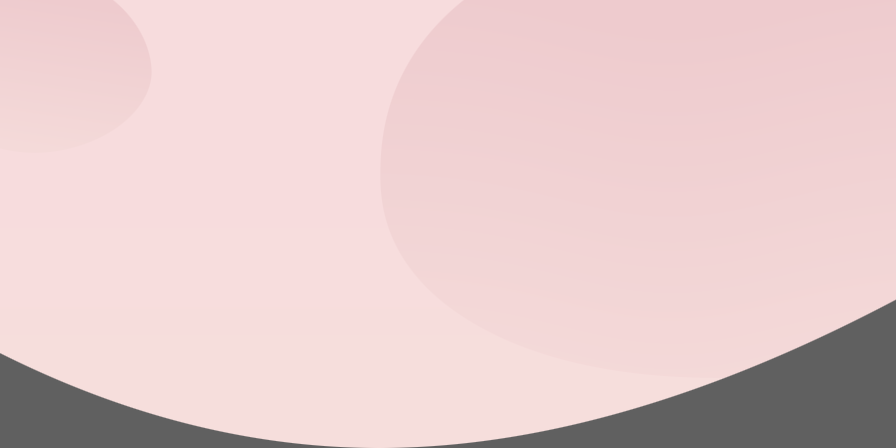
Write a Shadertoy shader that draws this background.

```glsl
// Pale pink panel with two soft gradient blobs and a curved lower edge over grey.
#define PANEL_TOP vec3(0.969, 0.863, 0.867)
#define PANEL_LOW vec3(0.965, 0.871, 0.863)
#define BLOB_DEEP vec3(0.933, 0.796, 0.808)
#define BLOB_PALE vec3(0.957, 0.855, 0.851)
#define GREY      vec3(0.376)
#define EDGE_LOW_X 0.846
#define EDGE_CURVE 0.296
#define EDGE_FLATTEN 0.165
#define WAVE_DEPTH 0.10

// Antialiased coverage of the region where the field is negative.
float coverage(float field) {
    return clamp(0.5 - field / max(fwidth(field), 1e-5), 0.0, 1.0);
}

// Superellipse field with separate upper and lower radii.
float blobField(vec2 offset, float radiusX, float radiusUp, float radiusDown, float power) {
    float radiusY = offset.y > 0.0 ? radiusUp : radiusDown;
    vec2 q = pow(abs(offset) / vec2(radiusX, radiusY), vec2(power));
    return pow(q.x + q.y, 1.0 / power) - 1.0;
}

void mainImage(out vec4 fragColor, in vec2 fragCoord) {
    // Canvas height is one unit
    vec2 p = fragCoord / iResolution.y;
    float depth = 1.0 - p.y;
    vec3 color = mix(PANEL_TOP, PANEL_LOW, smoothstep(0.3, 1.0, depth));

    // Large blob: open to the right, with a gently sagging gradient
    vec2 largeOffset = p - vec2(1.6146, 0.6094);
    largeOffset.x = min(largeOffset.x, 0.0);
    float largeBlob = coverage(blobField(largeOffset, 0.7656, 0.557, 0.453, 2.2));
    float waveX = (p.x - 1.5) / 0.35;
    float sag = WAVE_DEPTH * exp(-waveX * waveX);
    float largeShade = clamp((depth - sag + 0.04) / 0.85, 0.0, 1.0);
    color = mix(color, mix(BLOB_DEEP, BLOB_PALE, largeShade), largeBlob);

    // Small blob in the upper left corner
    vec2 smallOffset = p - vec2(0.078, 0.8385);
    float smallBlob = coverage(blobField(smallOffset, 0.2604, 0.225, 0.1797, 1.9));
    float smallShade = clamp((depth - 0.15 * p.x + 0.02) / 0.34, 0.0, 1.0);
    color = mix(color, mix(BLOB_DEEP, BLOB_PALE, smallShade), smallBlob);

    // Curved lower edge, flattening towards the right
    float dx = p.x - EDGE_LOW_X;
    float edgeY = EDGE_CURVE * dx * dx / (1.0 + EDGE_FLATTEN * max(dx, 0.0));
    color = mix(color, GREY, coverage(p.y - edgeY));

    fragColor = vec4(color, 1.0);
}
```
